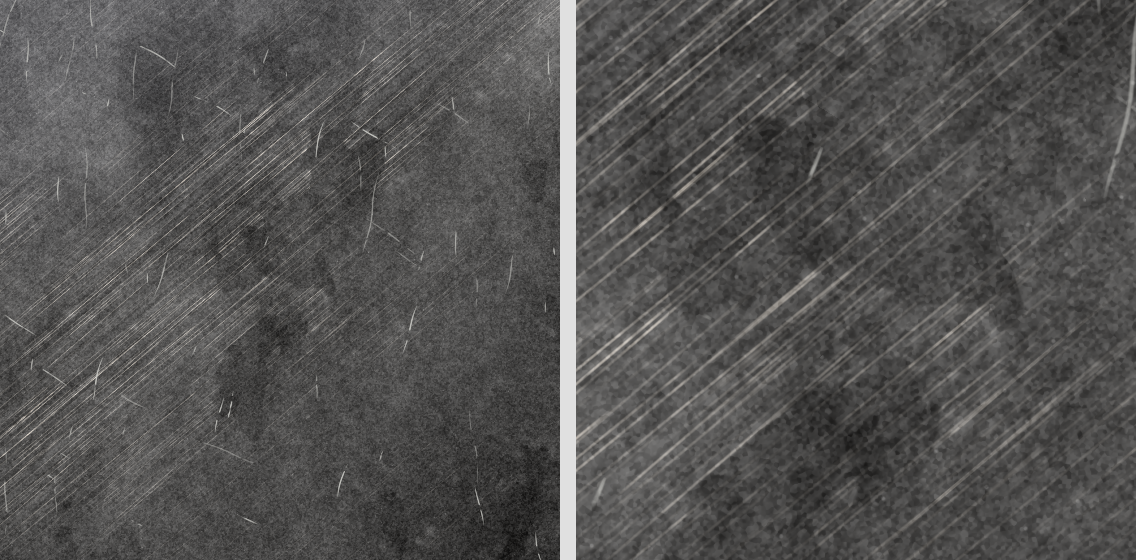
Left: the whole. Right: its middle third, enlarged.
Reproduce this texture procedurally as a three.js fragment shader.

```glsl
varying vec2 vUv;

vec2 hash2(vec2 p) {
  vec3 q = fract(p.xyx * vec3(0.1031, 0.1030, 0.0973));
  q += dot(q, q.yzx + 33.33);
  return fract((q.xx + q.yz) * q.zy);
}

// Cellular noise: x = nearest distance, y = blended cell value, z = nearest cell id
vec3 cells(vec2 p) {
  vec2 base = floor(p);
  float nearest = 9.0, id = 0.0, total = 0.0, weights = 0.0001;
  for (int j = -1; j <= 1; j++) {
    for (int i = -1; i <= 1; i++) {
      vec2 cell = base + vec2(float(i), float(j));
      vec2 offset = cell + hash2(cell) - p;
      float value = hash2(cell + 71.7).x;
      float d2 = dot(offset, offset);
      float w = exp(-7.0 * d2);
      total += w * value;
      weights += w;
      if (d2 < nearest) { nearest = d2; id = value; }
    }
  }
  return vec3(sqrt(nearest), total / weights, id);
}

float clouds(vec2 p) {
  return 0.48 * cells(p).y + 0.28 * cells(p * 2.3 + 17.0).y
       + 0.15 * cells(p * 5.6 + 41.0).y + 0.09 * cells(p * 14.0 + 83.0).y;
}

mat2 turn(float a) { return mat2(cos(a), -sin(a), sin(a), cos(a)); }

// Thin parallel lines along x, one per row, broken along their length
float hairlines(vec2 p, float rows) {
  float y = p.y * rows, row = floor(y);
  vec2 rnd = hash2(vec2(row + 300.0, rows));
  float d = abs(fract(y) - 0.25 - 0.5 * rnd.x) / rows;
  float breaks = smoothstep(0.25, 0.75, cells(vec2(p.x * 9.0 + rnd.x * 50.0, row * 3.7 + 900.0)).y);
  return (1.0 - smoothstep(0.0001, 0.0014, d)) * (0.08 + 0.92 * pow(rnd.y, 2.5)) * breaks;
}

// Scattered single scratches, mostly steep, a few slanting down to the right
float scratches(vec2 p) {
  float result = 0.0;
  for (int i = 0; i < 72; i++) {
    float n = float(i);
    vec2 centre = hash2(vec2(n, 5.3)), rnd = hash2(vec2(n, 27.1)), kind = hash2(vec2(n, 63.9));
    centre.x = pow(centre.x, 1.25);
    float angle = kind.x < 0.78 ? 1.5 + 0.6 * (rnd.x - 0.5) : -0.5 + 0.25 * (rnd.x - 0.5);
    float halfLength = mix(0.007, 0.09, pow(rnd.y, 2.2));
    vec2 q = turn(angle) * (p - centre);
    float s = q.x / halfLength;
    float d = abs(q.y + 0.07 * halfLength * (kind.y - 0.5) * s * s);
    float taper = max(0.0, 1.0 - s * s);
    float line = 1.0 - smoothstep(0.0003, 0.0013 + 0.0009 * taper, d);
    result = max(result, line * sqrt(taper) * (0.4 + 0.6 * kind.y));
  }
  return result;
}

void main() {
  vec2 uv = vUv;
  vec2 warped = uv + 0.025 * vec2(sin(uv.y * 13.0 + 2.0 * sin(uv.x * 9.0)), sin(uv.x * 17.0 + uv.y * 6.0));

  // Broad light, falling from the upper left to the lower right
  float tone = 0.293 + 0.12 * (uv.y - 0.5) - 0.09 * (uv.x - 0.5);
  tone += 0.15 * (1.0 - smoothstep(0.0, 0.25, distance(uv, vec2(1.0))));
  tone += 0.25 * (clouds(warped * vec2(4.5, 3.2) + 3.0) - 0.5);

  // Dark stains with crisp ragged edges, fading inwards
  float field = clouds(warped * vec2(4.0, 3.0) + 29.0) + 0.12 * (uv.x - 0.5);
  float stain = smoothstep(0.545, 0.56, field);
  tone -= stain * (0.05 - 0.12 * clamp(field - 0.56, 0.0, 0.2));

  // Stone grain, coarse to fine
  float coarse = cells(uv * 80.0 + 11.0).y;
  tone += 0.045 * (coarse - 0.5);
  tone += 0.075 * (cells(uv * 230.0 + 7.0).y - 0.5) + 0.12 * (cells(uv * 430.0 + 19.0).y - 0.5);

  // Pale round blotches and tiny specks
  vec3 blotch = cells(warped * 17.0 + 50.0);
  tone += 0.06 * step(0.88, blotch.z) * (1.0 - smoothstep(0.08, 0.25, blotch.x)) * (0.4 + coarse);
  vec3 speck = cells(uv * 110.0 + 130.0);
  tone += 0.12 * step(0.97, speck.z) * (1.0 - smoothstep(0.05, 0.2, speck.x));

  // Brushed diagonal hairlines, strongest across the upper left
  vec2 brushed = turn(0.7) * (uv - 0.5);
  float worn = mix(0.2, 1.0, smoothstep(-0.3, 0.12, brushed.y));
  worn *= 0.4 + 1.2 * smoothstep(0.3, 0.7, cells(brushed * vec2(2.5, 7.0) + 60.0).y);
  worn *= 1.0 - 0.5 * stain;
  float hair = hairlines(brushed, 71.0) + hairlines(turn(0.012) * brushed, 127.0)
             + 0.8 * hairlines(turn(-0.015) * brushed, 193.0);
  tone += 0.07 * worn * (cells(brushed * vec2(9.0, 190.0) + 200.0).y - 0.5);

  vec3 colour = vec3(tone) + vec3(0.003, 0.0, -0.003);
  colour += vec3(-0.004, -0.002, 0.01) * smoothstep(0.3, 1.0, uv.y - 0.5 * uv.x);
  colour += vec3(0.26, 0.245, 0.225) * min(hair, 0.8) * worn * (0.6 + 0.8 * coarse);

  // White scratches, chipped by the grain
  float chipped = scratches(uv + 0.002 * sin(uv.yx * 60.0)) * smoothstep(0.15, 0.5, coarse);
  colour = mix(colour, vec3(0.78, 0.78, 0.76), 0.95 * chipped);
  gl_FragColor = vec4(clamp(colour, 0.06, 1.0), 1.0);
}
```
